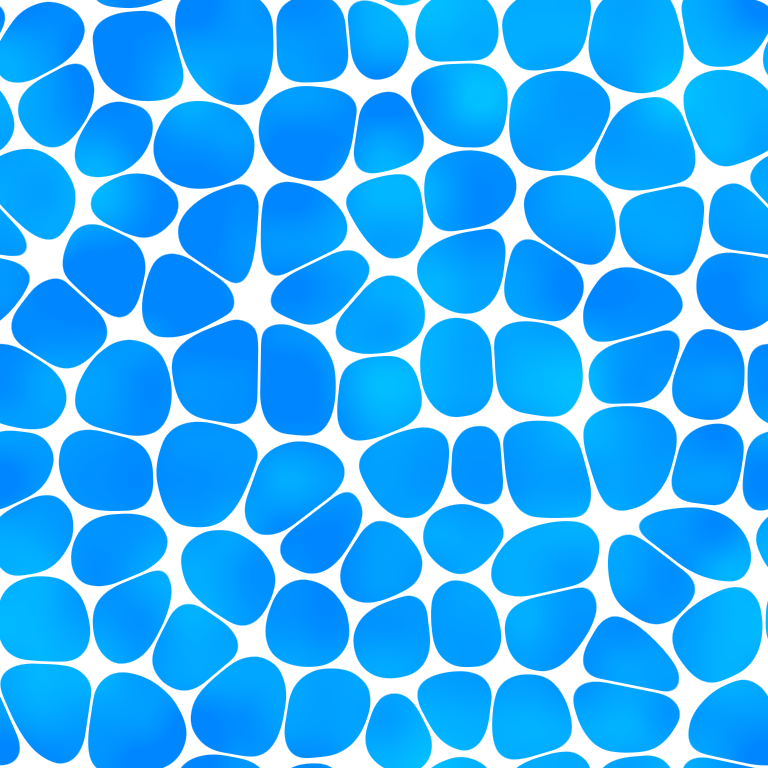
A WebGL 1 fragment shader for this pattern:

```glsl
precision highp float;
// Rounded blue cells parted by thin white gaps, tiling on all sides.
// A wrapped Voronoi grid gives the cells; a smooth minimum over the distances
// to their borders rounds the corners. Wrapped value noise tints the blue.

uniform vec2 u_resolution;

const float CELLS = 9.0; // cells along each side of the tile

float hash(vec2 p) {
  return fract(sin(dot(p, vec2(127.1, 311.7))) * 43758.5453);
}

// Jittered centre of a grid cell, repeating every CELLS cells
vec2 cellCentre(vec2 cell) {
  vec2 id = mod(cell, CELLS);
  return cell + 0.5 + 0.8 * (vec2(hash(id + 3.7), hash(id + 51.3)) - 0.5);
}

float smoothMin(float a, float b, float k) {
  float h = max(k - abs(a - b), 0.0) / k;
  return min(a, b) - 0.25 * k * h * h;
}

// Distance to the rounded border of the cell that holds p
float borderDistance(vec2 p) {
  // Nearest centre
  vec2 home = floor(p);
  vec2 nearestCell = home;
  vec2 centre = p;
  float nearest = 100.0;
  for (int y = -1; y <= 1; y++) {
    for (int x = -1; x <= 1; x++) {
      vec2 cell = home + vec2(float(x), float(y));
      vec2 c = cellCentre(cell);
      float d = dot(c - p, c - p);
      if (d < nearest) {
        nearest = d;
        nearestCell = cell;
        centre = c;
      }
    }
  }
  // Bisectors with the neighbours, blended in an order fixed per cell
  float border = 8.0;
  for (int y = -2; y <= 2; y++) {
    for (int x = -2; x <= 2; x++) {
      if (x == 0 && y == 0) continue;
      vec2 other = cellCentre(nearestCell + vec2(float(x), float(y)));
      float d = dot(0.5 * (centre + other) - p, normalize(other - centre));
      border = smoothMin(border, d, 0.32);
    }
  }
  return border;
}

// Value noise that wraps after a whole number of repeats
float wrappedNoise(vec2 uv, float repeats) {
  vec2 p = uv * repeats;
  vec2 i = floor(p);
  vec2 f = fract(p);
  f = f * f * (3.0 - 2.0 * f);
  vec2 lo = mod(i, repeats) + repeats * 7.0;
  vec2 hi = mod(i + 1.0, repeats) + repeats * 7.0;
  return mix(mix(hash(lo), hash(vec2(hi.x, lo.y)), f.x),
             mix(hash(vec2(lo.x, hi.y)), hash(hi), f.x), f.y);
}

void main() {
  vec2 uv = gl_FragCoord.xy / u_resolution;

  // Soft clouds of lighter blue
  float cloud = 0.65 * wrappedNoise(uv, 8.0) + 0.35 * wrappedNoise(uv, 16.0);
  vec3 deepBlue = vec3(0.0, 0.53, 1.0);
  vec3 skyBlue = vec3(0.01, 0.75, 1.0);
  vec3 blue = mix(deepBlue, skyBlue, clamp((cloud - 0.3) / 0.58, 0.0, 1.0));

  // Cells over the white gaps, with an edge one pixel wide
  float pixel = CELLS / min(u_resolution.x, u_resolution.y);
  float inside = clamp((borderDistance(uv * CELLS) - 0.016) / pixel + 0.5, 0.0, 1.0);
  gl_FragColor = vec4(mix(vec3(1.0), blue, inside), 1.0);
}
```
